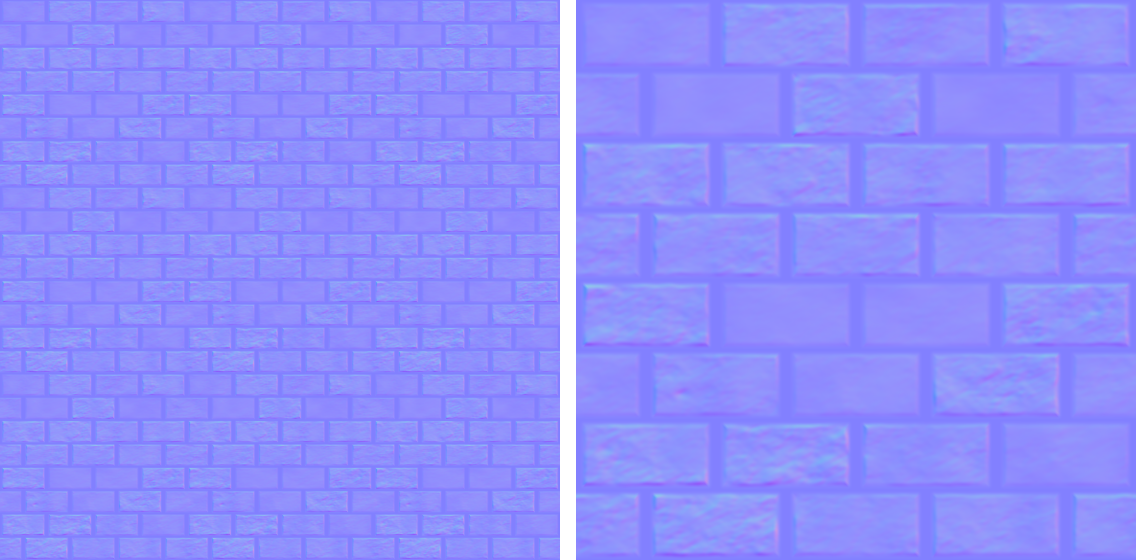
Left: the whole. Right: its middle third, enlarged.
This texture map is drawn by a Shadertoy shader. Its source:

```glsl
// Normal map of a running-bond brick wall, 12 bricks across and 24 rows down.
// A height field of bevelled, unevenly worn bricks is differentiated into slopes,
// then packed as a normal; the wear wraps every 4 bricks by 8 rows.

float hash(vec2 p) {
    return fract(sin(dot(p, vec2(127.1, 311.7))) * 43758.5453);
}

float noise(vec2 p, float period) {
    vec2 i = floor(p), f = fract(p);
    vec2 u = f * f * (3.0 - 2.0 * f);
    vec2 lo = mod(i, period), hi = mod(i + 1.0, period);
    return mix(mix(hash(lo), hash(vec2(hi.x, lo.y)), u.x),
               mix(hash(vec2(lo.x, hi.y)), hash(hi), u.x), u.y);
}

// Integer shear draws the grain out along a shallow rise and still wraps every 8 units.
float stoneGrain(vec2 p) {
    vec2 q = vec2(p.x + p.y, 2.0 * p.y - p.x);
    float sum = 0.0, amplitude = 0.021, frequency = 2.0;
    for (int i = 0; i < 3; i++) {
        sum += amplitude * (noise(q * frequency + 3.0 * float(i), 8.0 * frequency) - 0.5);
        amplitude *= 0.54;
        frequency *= 2.0;
    }
    // Worn patches are rougher than the rest
    return sum * mix(0.4, 1.5, noise(p * 2.0 + 5.0, 16.0));
}

// Bricks are 2 by 1 units; local is measured from the brick centre.
void brickCell(vec2 p, out vec2 id, out vec2 local) {
    float row = floor(p.y);
    float x = p.x + 1.0 - mod(row, 2.0);
    float column = floor(x / 2.0);
    id = mod(vec2(column, row), vec2(4.0, 8.0));
    local = vec2(x - 2.0 * column - 1.0, p.y - row - 0.5);
}

float brickDistance(vec2 local) {
    vec2 q = abs(local) - vec2(0.905, 0.449) + 0.02;
    return length(max(q, 0.0)) + min(max(q.x, q.y), 0.0) - 0.02;
}

float brickRoughness(vec2 id) {
    return mix(0.18, 1.0, smoothstep(0.05, 0.95, hash(id + 17.0)));
}

float wallHeight(vec2 p) {
    vec2 id, local;
    brickCell(p, id, local);
    float rough = brickRoughness(id);

    // Bevel with a slightly chipped outline
    float d = brickDistance(local) + 0.025 * rough * (noise(p * 6.0, 48.0) - 0.5);
    float face = 1.0 - smoothstep(-0.065, 0.005, d);
    float height = mix(0.002, 0.0105, rough) + rough * stoneGrain(p);

    // Occasional pit
    vec2 pitCentre = vec2(hash(id + 3.0) - 0.5, 0.4 * hash(id + 9.0) - 0.2);
    vec2 toPit = (local - pitCentre) / vec2(0.1, 0.07);
    height -= 0.016 * step(0.9, hash(id + 31.0)) * exp(-dot(toPit, toPit));
    return face * height;
}

void mainImage(out vec4 fragColor, in vec2 fragCoord) {
    vec2 p = fragCoord / iResolution.xy * 24.0;

    // Surface slope by central differences
    vec2 e = vec2(0.025, 0.0);
    vec2 slope = vec2(wallHeight(p - e.xy) - wallHeight(p + e.xy),
                      wallHeight(p - e.yx) - wallHeight(p + e.yx)) / (2.0 * e.x);

    // Faces lean up and right, rough ones more; mortar stays nearly flat
    vec2 id, local;
    brickCell(p, id, local);
    float face = 1.0 - smoothstep(-0.07, 0.055, brickDistance(local));
    vec2 lean = vec2(0.13, mix(0.08, 0.165, brickRoughness(id)));
    lean += vec2(0.06, 0.09) * (noise(p * 2.0, 16.0) - 0.5);
    vec2 tilt = mix(vec2(0.02, 0.005), lean, face) + slope * vec2(0.8, 0.9);

    vec3 normal = vec3(tilt, sqrt(max(1.0 - dot(tilt, tilt), 0.0)));
    fragColor = vec4(0.5 + 0.5 * normal, 1.0);
}
```
